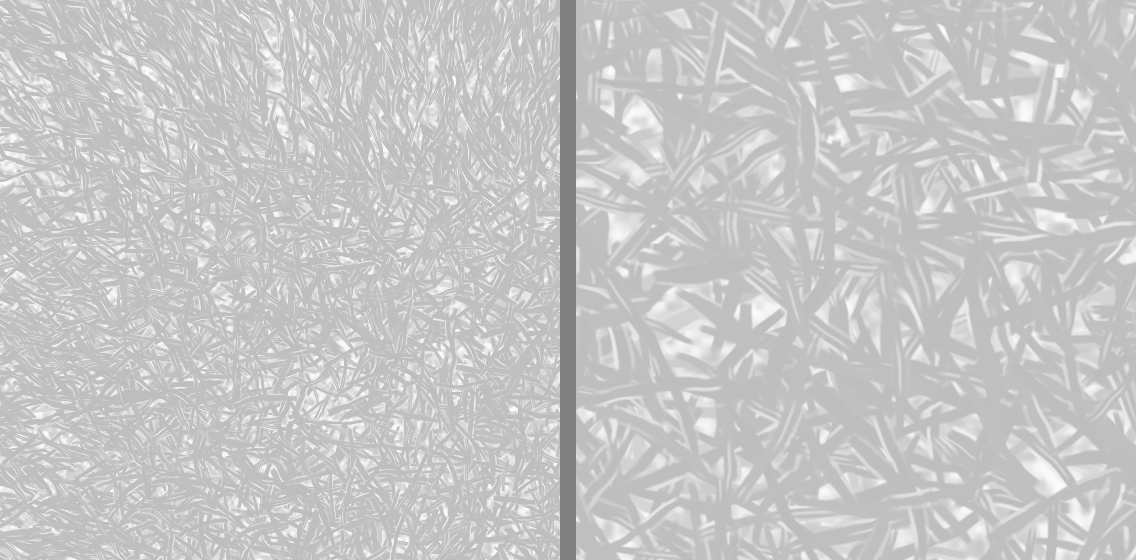
Left: the whole. Right: its middle third, enlarged.
This texture is drawn by a three.js fragment shader. Its source:

```glsl
// Draws a dense mat of pale grey grass fibres with small bright gaps between them.
varying vec2 vUv;

const float BODY_GREY = 0.748;
const float CELLS = 15.0;

// Four random values from a 3D seed, without sine.
vec4 hash4(vec3 seed) {
  vec4 p = fract(seed.xyzx * vec4(0.1031, 0.1030, 0.0973, 0.1099));
  p += dot(p, p.wzxy + 33.33);
  return fract((p.xxyz + p.yzzw) * p.zywx);
}

float valueNoise(vec2 p) {
  vec2 cell = floor(p);
  vec2 f = fract(p);
  f = f * f * (3.0 - 2.0 * f);
  float a = hash4(vec3(cell, 5.0)).x;
  float b = hash4(vec3(cell + vec2(1.0, 0.0), 5.0)).x;
  float c = hash4(vec3(cell + vec2(0.0, 1.0), 5.0)).x;
  float d = hash4(vec3(cell + vec2(1.0, 1.0), 5.0)).x;
  return mix(mix(a, b, f.x), mix(c, d, f.x), f.y);
}

// Bends the plane slightly so that no fibre is ruler straight.
vec2 warp(vec2 p) {
  vec2 slow = vec2(valueNoise(p * 22.0 + 3.0), valueNoise(p * 22.0 + 60.0));
  vec2 fast = vec2(valueNoise(p * 75.0 + 9.0), valueNoise(p * 75.0 + 90.0));
  return p + 0.009 * (slow - 0.5) + 0.0025 * (fast - 0.5);
}

// Combed towards the top and left, tangled elsewhere.
float fibreAngle(vec2 p, float random) {
  float top = smoothstep(0.5, 0.9, p.y);
  float left = 1.0 - smoothstep(0.05, 0.4, p.x);
  float heading = mix(-0.1 - 1.1 * p.x, -0.5 - 1.4 * p.x, top);
  float spread = mix(3.0, 1.1, max(top, 0.6 * left));
  return heading + spread * (random - 0.5);
}

// Mottled light ground seen through the gaps.
float groundTone(vec2 p) {
  float mottle = 0.5 * valueNoise(p * 85.0) + 0.5 * valueNoise(p * 190.0 + 40.0);
  return mix(0.79, 0.98, smoothstep(0.1, 0.85, mottle));
}

// Lays one curved fibre with pale rims over the tone below it.
float layFibre(float tone, float grey, vec2 offset, float angle, vec4 shape, vec4 look) {
  float c = cos(angle);
  float s = sin(angle);
  vec2 q = vec2(c * offset.x + s * offset.y, c * offset.y - s * offset.x);
  q.y -= 6.0 * (shape.x - 0.5) * q.x * q.x;

  float halfLength = mix(0.028, 0.058, shape.y);
  float along = abs(q.x) / halfLength;
  float halfWidth = mix(0.0025, 0.0052, shape.z * shape.z) * (1.0 - 0.35 * along * along);
  float d = abs(q.y) - halfWidth;
  float ends = 1.0 - smoothstep(0.88, 1.0, along);

  // Rims break up along the length and favour one side.
  float broken = smoothstep(-0.5, 0.6, cos(q.x * 110.0 + look.x * 6.28));
  float side = q.y * (look.y - 0.5) > 0.0 ? 1.0 : 0.4;
  float rim = (1.0 - smoothstep(0.0003, 0.0021, abs(d - 0.0014)))
            * smoothstep(0.25, 0.65, look.z) * broken * side * ends;
  tone = mix(tone, mix(0.82, 0.94, look.w), rim);

  float seam = (1.0 - smoothstep(0.0002, 0.0016, abs(q.y))) * step(0.75, look.x) * broken;
  float body = (1.0 - smoothstep(-0.001, 0.001, d)) * ends;
  return mix(tone, grey + 0.012 * (look.y - 0.5) + 0.09 * seam, body);
}

void main() {
  vec2 p = warp(vUv);
  float tone = groundTone(vUv);
  vec2 home = floor(p * CELLS);

  // Stack the layers, each with one fibre per grid cell; the deepest are faint.
  for (int layer = 0; layer < 20; layer++) {
    float level = float(layer) * 7.0;
    float grey = layer < 4 ? 0.84 - 0.015 * float(layer) : BODY_GREY;
    for (int j = -1; j <= 1; j++) {
      for (int i = -1; i <= 1; i++) {
        vec2 cell = home + vec2(float(i), float(j));
        vec4 place = hash4(vec3(cell, level + 11.0));
        vec2 centre = (cell + place.xy) / CELLS;

        // Thin out the fibres in patches.
        float density = 0.45 + 0.8 * valueNoise(centre * 10.0 + 20.0);
        if (place.z > density) continue;

        vec4 shape = hash4(vec3(cell, level + 13.0));
        vec4 look = hash4(vec3(cell, level + 16.0));
        float angle = fibreAngle(centre, place.w);
        tone = layFibre(tone, grey, p - centre, angle, shape, look);
      }
    }
  }
  gl_FragColor = vec4(vec3(tone), 1.0);
}
```
